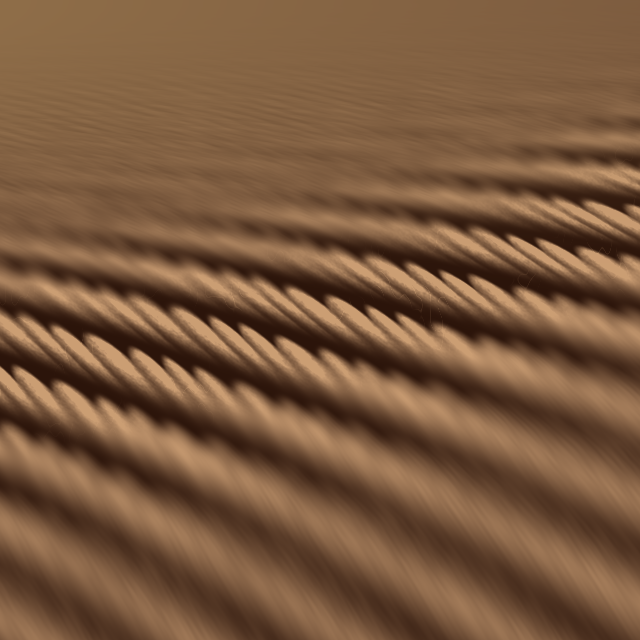
Reproduce this texture procedurally as a WebGL 1 fragment shader.

```glsl
precision highp float;
// Rows of twisted cord receding in perspective, seen through a shallow focus.
// A logarithmic row index gives the cords, a sheared phase gives the strands,
// and a spiral of samples blurs them with distance from a curved focal band.

uniform vec2 u_resolution;

#define HORIZON 0.16      // height where the cords run level, from the top
#define FAN 1.25          // how much cords spread toward the right
#define BEND 0.37         // sag of each cord
#define ROW_GROWTH 0.17   // row spacing gained per unit of depth
#define ROW_MIN 0.0195    // row spacing at the horizon
#define PITCH 0.0586      // strand spacing along a cord
#define BLUR 0.14         // blur radius per unit out of focus
#define FIBRE 0.22        // strength of the fibre grain
#define SAMPLES 56

const vec3 SHADOW = vec3(0.17, 0.08, 0.04);
const vec3 LIT = vec3(0.74, 0.57, 0.415);
const vec3 HAZE = vec3(0.57, 0.44, 0.29);

float hash(vec2 p) {
  vec3 q = fract(vec3(p.xyx) * 0.1031);
  q += dot(q, q.yzx + 33.33);
  return fract((q.x + q.y) * q.z);
}

vec2 gradient(vec2 cell) {
  float angle = 6.2832 * hash(cell);
  return vec2(cos(angle), sin(angle));
}

float gradientNoise(vec2 p) {
  vec2 i = floor(p), f = p - i;
  vec2 w = f * f * f * (f * (f * 6.0 - 15.0) + 10.0);
  vec2 e = vec2(0.0, 1.0);
  float a = dot(gradient(i), f);
  float b = dot(gradient(i + e.yx), f - e.yx);
  float c = dot(gradient(i + e.xy), f - e.xy);
  float d = dot(gradient(i + e.yy), f - e.yy);
  return mix(mix(a, b, w.x), mix(c, d, w.x), w.y);
}

// Brightness of the cords at p, with y measured downward
float cordShade(vec2 p) {
  // Row index and position across the cord
  float sag = p.x - BEND * p.x * (1.0 - p.x);
  float depth = (p.y - HORIZON) / (1.0 + FAN * sag);
  float spacing = ROW_MIN + ROW_GROWTH * depth;
  float rowPos = log(max(spacing, 0.004)) / ROW_GROWTH - 0.12;
  float row = floor(rowPos + 0.5);
  float v = rowPos - row;

  // Strands lean down to the right, steeper near the crest
  float lean = (2.0 + 0.9 * p.x) * (v + 0.35 * v * v);
  float phase = p.x / PITCH - lean + hash(vec2(row + 40.0, 3.0));
  phase += 0.12 * sin(phase * 1.7 + row * 2.3);
  float strand = floor(phase);
  float s = phase - strand - 0.5;
  float wear = hash(vec2(strand + 60.0, row + 70.0)) - 0.5;

  // Rounded upper end, lit upper side, shadowed crease and underside
  float crest = -0.45 + 0.06 * wear + 0.85 * s * s;
  float body = smoothstep(crest, crest + 0.13, v);
  float round = smoothstep(-0.5, 0.12, s) * (1.0 - smoothstep(0.3, 0.5, s));
  float under = 1.0 - smoothstep(-0.08, 0.5, v);
  float shade = body * under * (0.42 + 0.7 * round) * (1.06 + 0.22 * wear);
  return mix(0.45, shade, smoothstep(0.008, 0.024, spacing));
}

void main() {
  vec2 p = gl_FragCoord.xy / u_resolution;
  p.y = 1.0 - p.y;

  // Focal band curves upward to the right
  float defocus = p.y - (0.57 - 0.05 * p.x - 0.19 * p.x * p.x);
  float radius = BLUR * max(abs(defocus) - 0.025, 0.0);
  radius = min(radius, defocus > 0.0 ? 0.045 : 0.07) + 0.0012;

  // Golden-angle disc blur
  float shade = 0.0;
  for (int i = 0; i < SAMPLES; i++) {
    float k = float(i) + 0.5;
    float angle = k * 2.39996;
    float r = radius * sqrt(k / float(SAMPLES));
    shade += cordShade(p + r * vec2(cos(angle), sin(angle)));
  }
  shade /= float(SAMPLES);

  // Fibre grain along the strands and stray hairs, only where sharp
  float focus = 1.0 - smoothstep(0.02, 0.15, abs(defocus));
  vec2 grainPos = vec2(dot(p, vec2(0.8, 0.6)), dot(p, vec2(-0.6, 0.8)));
  float grain = gradientNoise(grainPos * vec2(90.0, 260.0));
  grain += 0.6 * gradientNoise(grainPos.yx * vec2(310.0, 240.0) + 17.0);
  shade *= 1.0 + FIBRE * focus * grain;
  float strayLine = abs(gradientNoise(p * vec2(55.0, 28.0) + 9.0));
  float patches = smoothstep(0.15, 0.4, gradientNoise(p * 14.0 + 5.0));
  shade += 0.12 * focus * patches * (1.0 - smoothstep(0.01, 0.04, strayLine));

  // Warm light, strongest in the far left, dimmer in the near ground
  shade *= 1.12 - 0.1 * smoothstep(0.6, 1.0, p.y);
  vec3 color = mix(SHADOW, LIT, clamp(shade, 0.0, 1.1));
  float haze = (1.0 - smoothstep(0.0, 0.45, p.y)) * (1.0 - 0.65 * p.x);
  color = mix(color, HAZE, 0.9 * haze);
  gl_FragColor = vec4(color, 1.0);
}
```
